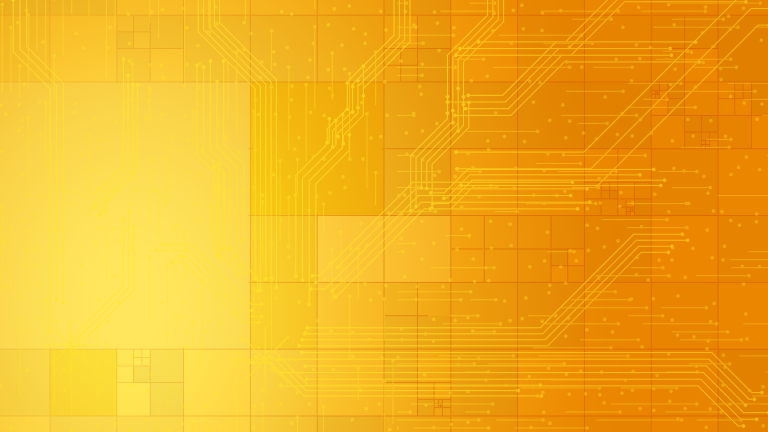
Write a Shadertoy shader that draws this background.

```glsl
// Golden circuit-board backdrop: a warm radial glow under a recursive square grid,
// crossed by bundles of 45-degree traces, short strands and solder dots.
// Lengths are in grid cells; each trace is a distance to a clamped ramp.

const float CELLS_HIGH = 6.467, WIRE = 0.008, DOT = 0.027;
const vec3 TRACE_COLOR = vec3(1.0, 0.9, 0.14);
const vec3 GRID_COLOR = vec3(0.82, 0.31, 0.0);

// Points that attract subdivision: x, y, depth
const vec3 FOCI[14] = vec3[14](
    vec3(9.1, 4.85, 5), vec3(9.8, 4.1, 4), vec3(8.7, 3.1, 5), vec3(5.85, 0.15, 5),
    vec3(8.4, 3.4, 3), vec3(1.1, 5.9, 2), vec3(7.8, 2.2, 2), vec3(1.35, 0.8, 3),
    vec3(5.3, 5.3, 2), vec3(1.3, 0.3, 1), vec3(9.5, 5.8, 1), vec3(10.4, 4.8, 3),
    vec3(5.2, 1.7, 1), vec3(6.3, 2.8, 1));

float hash(vec2 p) {
    vec3 q = fract(p.xyx * 0.1031);
    q += dot(q, q.yzx + 33.33);
    return fract((q.x + q.y) * q.z);
}

float cover(float d, float px) { return clamp(0.5 - d / px, 0.0, 1.0); }

float block(vec2 p, vec2 lo, vec2 hi, float px) {
    vec2 d = max(lo - p, p - hi);
    return cover(max(d.x, d.y), px);
}

// Side length of the quadtree leaf that holds p
float leafSize(vec2 p) {
    float size = 1.0;
    for (int level = 0; level < 5; level++) {
        bool split = false;
        for (int i = 0; i < 14; i++)
            split = split || (FOCI[i].z > float(level)
                && floor(FOCI[i].xy / size) == floor(p / size));
        if (!split) break;
        size *= 0.5;
    }
    return size;
}

// Parallel traces: x = x0, then a diagonal from y = bend until x has moved by shift
float bundle(vec2 p, float x0, float bend, float shift, float lo, float hi, int count, float gap) {
    float best = 9.0, dir = sign(shift), run = abs(shift);
    for (int i = 0; i < count; i++) {
        float k = float(i), x = x0 + k * gap, start = bend - 0.414 * k * gap * dir;
        vec2 ends = vec2(lo, hi) + 0.5 * vec2(hash(vec2(x0 * 31.0, k)), hash(vec2(bend * 37.0, k))) - 0.25;
        vec2 tips = x + dir * clamp(ends - start, 0.0, run);
        float ramp = clamp(p.y - start, 0.0, run);
        float slant = ramp > 0.0 && ramp < run ? 0.707 : 1.0;
        float d = abs(p.x - x - dir * ramp) * slant - WIRE;
        d = max(d, max(ends.x - p.y, p.y - ends.y));
        float dots = min(length(p - vec2(tips.x, ends.x)), length(p - vec2(tips.y, ends.y))) - DOT;
        best = min(best, min(d, dots));
    }
    return best;
}

// Short random strands along x, each ending in a dot
float strands(vec2 p, float pitch, float density) {
    float row = floor(p.y / pitch);
    float x = p.x / 1.5 + hash(vec2(row, 5)) * 7.0;
    vec2 id = vec2(floor(x) + 5.0, row);
    if (hash(id + 3.7) > density) return 9.0;
    vec2 q = vec2(fract(x) * 1.5, (fract(p.y / pitch) - 0.5) * pitch);
    float tip = mix(0.4, 1.45, hash(id + 11.3));
    float d = max(abs(q.y) - WIRE, max(0.08 - q.x, q.x - tip));
    return min(d, length(q - vec2(tip, 0)) - DOT);
}

float looseDots(vec2 p, float pitch) {
    vec2 id = floor(p / pitch);
    vec2 at = 0.15 + 0.7 * vec2(hash(id), hash(id + 19.1));
    return hash(id + 7.3) < 0.5 ? length(p - (id + at) * pitch) - DOT : 9.0;
}

float hub(vec2 p, float radius) {
    vec2 q = abs(p);
    float spoke = min(min(q.x, q.y), abs(q.x - q.y) * 0.707) - WIRE;
    return max(spoke, length(q) - radius);
}

// Traces that mostly climb
float upright(vec2 p) {
    float d = bundle(p, 3.07, 4.9, -0.85, 1.9, 6.5, 5, 0.08);
    d = min(d, bundle(p, 3.68, 3.6, 0.5, 1.9, 4.4, 4, 0.1));
    d = min(d, bundle(p, 4.15, 4.3, 0.3, 4.1, 5.1, 4, 0.08));
    d = min(d, bundle(p, 4.45, 5.0, 0.7, 4.6, 6.5, 4, 0.08));
    d = min(d, bundle(p, 5.4, 3.9, 0.55, 3.3, 4.8, 5, 0.08));
    d = min(d, bundle(p, 5.95, 5.4, 0.6, 4.5, 6.5, 4, 0.08));
    d = min(d, bundle(p, 0.6, 3.25, 0.5, 3.2, 5.1, 4, 0.07));
    d = min(d, bundle(p, 0.0, 4.9, -0.55, 1.5, 6.4, 3, 0.1));
    d = min(d, bundle(p, 0.35, 1.2, 0.75, 1.1, 2.9, 3, 0.08));
    d = min(d, bundle(p, 2.5, 3.6, -0.3, 2.4, 5.2, 5, 0.1));
    return min(d, bundle(p, 2.95, 2.0, -0.5, 1.9, 3.6, 3, 0.08));
}

// Traces that mostly run sideways, with x and y swapped
float sideways(vec2 p) {
    float d = bundle(p, 1.7, 4.2, 1.4, 4.1, 8.0, 5, 0.1);
    d = min(d, bundle(p, 3.1, 6.0, 0.35, 5.7, 9.0, 4, 0.08));
    d = min(d, bundle(p, 1.05, 7.45, 1.4, 3.8, 9.3, 4, 0.09));
    d = min(d, bundle(p, 0.45, 9.7, -0.6, 3.6, 10.6, 6, 0.1));
    d = min(d, bundle(p, 3.45, 8.2, 2.4, 6.2, 10.9, 3, 0.25));
    d = min(d, bundle(p, 4.5, 6.9, 0.8, 6.1, 9.5, 4, 0.1));
    d = min(d, bundle(p, 5.4, 7.8, 0.8, 6.3, 10.5, 3, 0.1));
    d = min(d, bundle(p, 0.8, 3.3, -0.5, 3.2, 7.2, 3, 0.08));
    return min(d, bundle(p, 2.3, 2.0, -0.9, 1.8, 3.0, 4, 0.09));
}

vec3 glow(vec2 p) {
    float r = length((p - vec2(1.2, 1.7)) * vec2(1, 0.78));
    vec3 c = mix(vec3(1, 0.9, 0.34), vec3(0.97, 0.78, 0.2), smoothstep(0.2, 3.5, r));
    c = mix(c, vec3(0.94, 0.65, 0.07), smoothstep(2.2, 5.2, r));
    return mix(c, vec3(0.905, 0.515, 0), smoothstep(4.0, 7.6, r));
}

// Panels, grid lines and circuit layers over the glow
void mainImage(out vec4 fragColor, in vec2 fragCoord) {
    float px = CELLS_HIGH / iResolution.y;
    vec2 p = (fragCoord - vec2(0.5 * iResolution.x, 0)) * px + vec2(5, -0.24);
    float big = block(p, vec2(-1, 1), vec2(3, 5), px), deep = block(p, vec2(3), vec2(5), px);
    float strip = block(p, vec2(3, 1), vec2(4, 3), px);
    float pale = max(big, block(p, vec2(4, 2), vec2(6, 3), px));
    vec3 col = mix(glow(p), vec3(1, 0.92, 0.52), 0.15 * pale);
    float yellow = max(strip, block(p, vec2(0), vec2(1), px));
    col *= mix(vec3(1), vec3(0.99, 0.96, 0.35), max(deep, 0.5 * yellow));

    float size = leafSize(p), merged = max(max(big, deep), strip);
    vec2 q = abs(fract(p / size) - 0.5);
    col *= 1.0 + (hash(floor(p / size) + size * 53.0) - 0.5) * 0.05 * (1.0 - merged);
    float inner = max(block(p, vec2(-1, 1.03), vec2(2.97, 4.97), px),
        block(p, vec2(3.03), vec2(4.97), px));
    float gridAlpha = mix(0.15, 0.5, smoothstep(0.0, 7.5, p.x)) * (1.0 - inner);
    col = mix(col, GRID_COLOR, gridAlpha * cover((0.5 - max(q.x, q.y)) * size - 0.007, px));

    float wires = min(upright(p), sideways(p.yx));
    wires = min(wires, min(hub(p - vec2(0.3, 1.06), 0.4), hub(p - vec2(3.22, 0.84), 0.5)));
    float fine = p.x < 5.2 ? strands(p.yx, 0.13, 0.4) : strands(p, 0.12, 0.48);
    fine = min(fine, looseDots(p, 0.27));
    float ink = max(0.65 * cover(wires, px), 0.4 * cover(fine, px));
    fragColor = vec4(mix(col, TRACE_COLOR, ink * mix(1.0, 0.8, smoothstep(4.0, 9.0, p.x))), 1);
}
```
